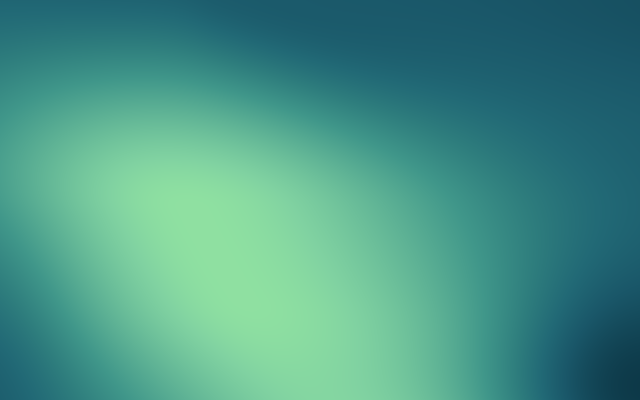
This background is drawn by a WebGL 2 fragment shader. Its source:

```glsl
#version 300 es
precision highp float;
// Soft teal backdrop with a curved mint glow and a dark lower right corner.

uniform vec2 u_resolution;
out vec4 outColor;

const float ASPECT = 1.6;

// Palette from deep shade to bright mint, ordered by its green channel.
const vec3 PALETTE[8] = vec3[8](
  vec3(0.05, 0.22, 0.28), vec3(0.10, 0.34, 0.41),
  vec3(0.13, 0.41, 0.46), vec3(0.18, 0.49, 0.49),
  vec3(0.25, 0.59, 0.54), vec3(0.36, 0.69, 0.58),
  vec3(0.50, 0.82, 0.63), vec3(0.56, 0.88, 0.63));

// Elliptical Gaussian spot with a peak of one.
float spot(vec2 p, vec2 center, vec2 radius) {
  vec2 d = (p - center) / radius;
  return exp(-0.5 * dot(d, d));
}

// Bright band that bends right as it falls, with a wider right flank.
float bentGlow(vec2 p) {
  float offset = p.x - (0.35 + 0.46 * p.y * p.y);
  float rightWidth = 0.53 - 0.87 * (p.y - 0.7) * (p.y - 0.7);
  float width = mix(0.41, rightWidth, smoothstep(-0.2, 0.2, offset));
  float strength = 0.52 * smoothstep(-0.08, 0.52, p.y)
                 - 0.04 * smoothstep(0.75, 1.0, p.y);
  float d = offset / width;
  return strength * exp(-0.5 * d * d);
}

// Brightness field; p.y runs downward from the top edge.
float brightness(vec2 p) {
  float level = 0.36 + bentGlow(p);
  level += 0.035 * spot(p, vec2(1.15, 0.30), vec2(0.28, 0.20));
  level -= 0.070 * spot(p, vec2(0.00, 0.85), vec2(0.15, 0.22));
  level -= 0.250 * spot(p, vec2(1.54, 0.97), vec2(0.22, 0.20));
  // The top edge darkens from left to right.
  level += mix(0.02, -0.05, p.x / ASPECT) * (1.0 - smoothstep(0.0, 0.35, p.y));
  return level;
}

// Blends neighbouring palette colours at the given brightness.
vec3 paletteAt(float level) {
  vec3 color = PALETTE[0];
  for (int i = 1; i < 8; i++) {
    float low = PALETTE[i - 1].g;
    float high = PALETTE[i].g;
    color = mix(color, PALETTE[i], clamp((level - low) / (high - low), 0.0, 1.0));
  }
  return color;
}

void main() {
  vec2 uv = gl_FragCoord.xy / u_resolution;
  vec2 p = vec2(uv.x * ASPECT, 1.0 - uv.y);
  outColor = vec4(paletteAt(brightness(p)), 1.0);
}
```
